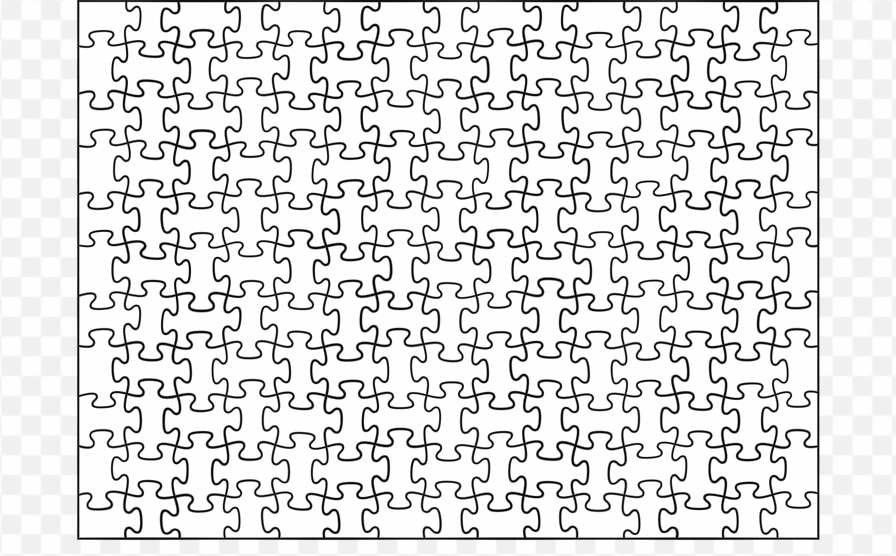
Write a WebGL 2 fragment shader that draws this pattern.

```glsl
#version 300 es
precision highp float;
// Outline jigsaw of 15 by 11 interlocking pieces on a pale checkerboard.
// Each seam is a mirrored chain of Bezier curves; its tab flips with cell parity,
// and layered sines plus a hash give the seams a slightly hand-drawn variation.
uniform vec2 u_resolution;
out vec4 fragColor;

float hash(vec2 p) {
  return fract(sin(dot(p, vec2(127.1, 311.7))) * 4375.85);
}

float segmentDist(vec2 p, vec2 a, vec2 b) {
  vec2 ab = b - a;
  return length(p - a - ab * clamp(dot(p - a, ab) / dot(ab, ab), 0.0, 1.0));
}

// Quadratic Bezier distance by short chords
float bezierDist(vec2 p, vec2 a, vec2 c, vec2 b) {
  float d = 1e3;
  vec2 last = a;
  for (int i = 1; i <= 6; i++) {
    float t = float(i) / 6.0;
    vec2 next = mix(mix(a, c, t), mix(c, b, t), t);
    d = min(d, segmentDist(p, last, next));
    last = next;
  }
  return d;
}

// One seam: x runs along it from -0.5 to 0.5, the tab rises toward +y
float seamDist(vec2 p, float seed) {
  p.x += (seed - 0.5) * 0.07 * max(0.0, 1.0 - 4.0 * p.x * p.x);
  p.y /= 0.93 + 0.14 * fract(seed * 7.3);
  p.x = abs(p.x);
  vec2 neck = vec2(0.145, 0.03), flare = vec2(0.19, 0.11), cheek = vec2(0.23, 0.22);
  float d = bezierDist(p, vec2(0.5, 0.0), vec2(0.15, -0.10), neck);
  d = min(d, bezierDist(p, neck, vec2(0.145, 0.07), flare));
  d = min(d, bezierDist(p, flare, vec2(0.25, 0.165), cheek));
  return min(d, bezierDist(p, cheek, vec2(0.208, 0.28), vec2(0.0, 0.28)));
}

// Nearest of the four seams around a cell; the outer border has no tabs
float puzzleDist(vec2 g) {
  vec2 cell = floor(g), f = g - cell;
  float d = 1e3;
  for (int k = 0; k < 2; k++) {
    float side = float(k);
    vec2 v = cell + vec2(side, 0.0), h = cell + vec2(0.0, side);
    float vFlip = mod(v.x + v.y, 2.0) < 0.5 ? -1.0 : 1.0;
    float hFlip = mod(h.x + h.y, 2.0) < 0.5 ? 1.0 : -1.0;
    if (v.x > -0.5 && v.x < 13.5)
      d = min(d, seamDist(vec2(f.y - 0.5, (f.x - side) * vFlip), hash(v)));
    if (h.y > -0.5 && h.y < 9.5)
      d = min(d, seamDist(vec2(f.x - 0.5, (f.y - side) * hFlip), hash(h + 31.0)));
  }
  return d;
}

void main() {
  // Canvas heights, centred across
  float px = 1.0 / u_resolution.y;
  vec2 p = vec2(gl_FragCoord.x - 0.5 * u_resolution.x, gl_FragCoord.y) * px;

  // Checkerboard backdrop
  vec2 wave = sin(3.14159 * (p - vec2(-0.8033, 1.0)) / 0.0356);
  float check = smoothstep(-1.0, 1.0, wave.x * wave.y / (88.0 * px));
  vec3 color = mix(vec3(0.94), vec3(0.995), check);

  // White sheet
  vec2 q = abs(p - vec2(0.0005, 0.5147)) - vec2(0.6655, 0.4835);
  float sheet = max(q.x, q.y);
  color = mix(color, vec3(0.995), 1.0 - smoothstep(-px, px, sheet));

  // Seams, counted down from the top, with a gentle wobble
  vec2 g = vec2((p.x + 0.5784) / 0.0896, (0.9205 - p.y) / 0.0902);
  g += 0.022 * sin(g.yx * 2.3 + vec2(0.4, 1.7)) + 0.014 * sin(g * 3.7 + g.yx * 1.9);
  float lines = abs(sheet);
  if (sheet < 0.0) lines = min(lines, puzzleDist(g) * 0.09);

  // Ink with soft edges and slightly uneven weight
  float weight = 0.0019 + 0.0002 * sin(g.x * 1.7 + sin(g.y * 2.1));
  float soft = max(0.9 * px, 0.0012);
  float ink = 1.0 - smoothstep(weight - soft, weight + soft, lines);
  fragColor = vec4(mix(color, vec3(0.02), ink), 1.0);
}
```
